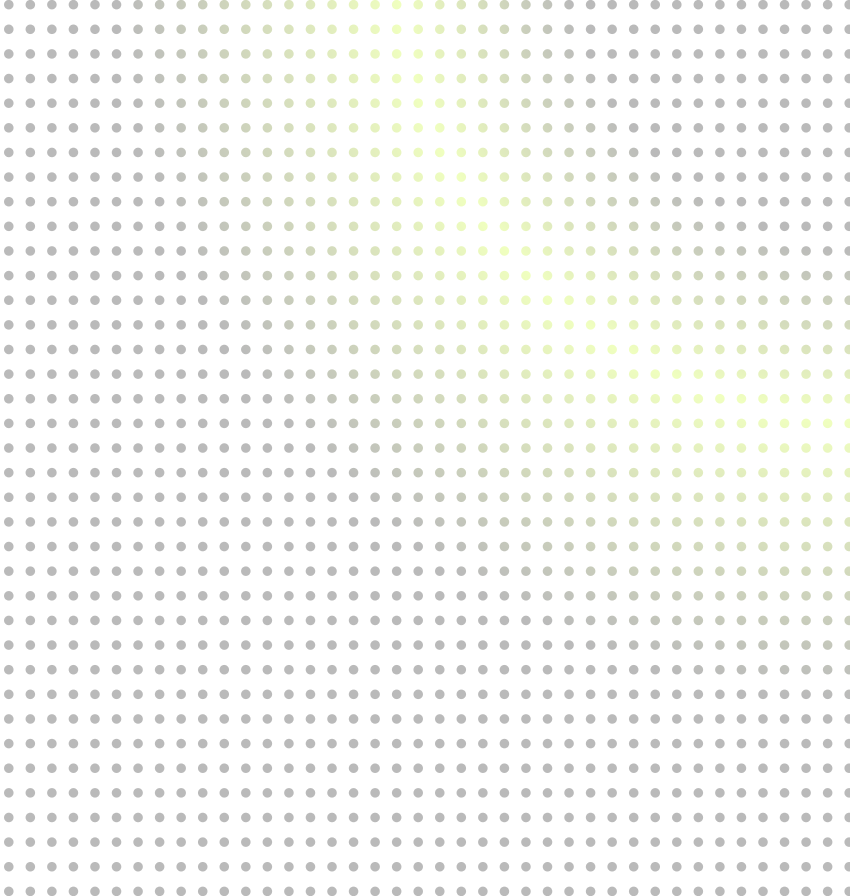
Reproduce this pattern procedurally as a WebGL 1 fragment shader.

```glsl
precision highp float;
// A grid of small round dots on white, 40 across and 37 down.
// The dots are grey, tinted by a lime ring of light centred beyond
// the top right corner that fades linearly on both sides of its crest.

uniform vec2 u_resolution;

const vec3 PAPER = vec3(1.0);
const vec3 GREY = vec3(0.73, 0.73, 0.73);
const vec3 LIME = vec3(0.94, 1.0, 0.75);

// Lengths are fractions of the canvas height, measured from the top left.
const vec2 PITCH = vec2(0.02405, 0.02749);
const vec2 FIRST_DOT = vec2(0.0098, 0.0052);
const float DOT_RADIUS = 0.0053;

const vec2 GLOW_CENTER = vec2(0.977, -0.066);
const float GLOW_INNER = 0.345;
const float GLOW_CREST = 0.536;
const float GLOW_OUTER = 0.847;

// Signed distance to the nearest dot of a rectangular grid.
float dotGrid(vec2 p, vec2 first, vec2 pitch, float radius) {
  vec2 cell = (fract((p - first) / pitch + 0.5) - 0.5) * pitch;
  return length(cell) - radius;
}

// Linear rise from inner to crest, then linear fall to outer.
float ringGlow(float r, float inner, float crest, float outer) {
  float rise = (r - inner) / (crest - inner);
  float fall = (outer - r) / (outer - crest);
  return clamp(min(rise, fall), 0.0, 1.0);
}

// Edge coverage, softened over one pixel.
float coverage(float dist, float pixel) {
  return clamp(0.5 - dist / pixel, 0.0, 1.0);
}

void main() {
  float pixel = 1.0 / u_resolution.y;
  vec2 p = vec2(gl_FragCoord.x, u_resolution.y - gl_FragCoord.y) * pixel;

  float glow = ringGlow(distance(p, GLOW_CENTER), GLOW_INNER, GLOW_CREST, GLOW_OUTER);
  vec3 ink = mix(GREY, LIME, glow);

  float mask = coverage(dotGrid(p, FIRST_DOT, PITCH, DOT_RADIUS), pixel);
  gl_FragColor = vec4(mix(PAPER, ink, mask), 1.0);
}
```
